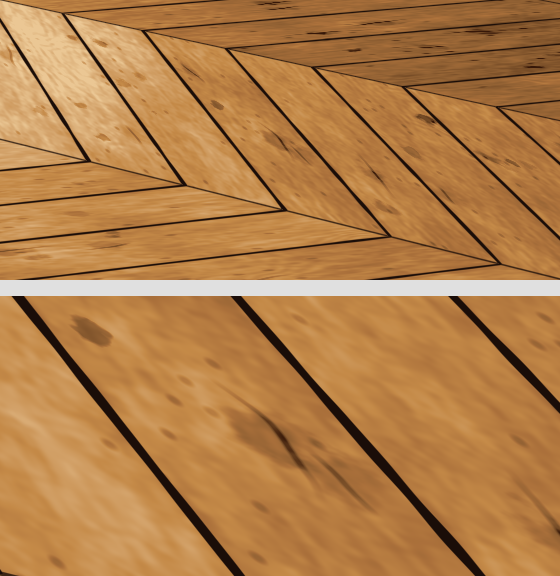
Top: the whole. Bottom: its middle third, enlarged.
A Shadertoy shader for this texture:

```glsl
// Worn oak chevron floor seen at a slant: three bands of planks in perspective.
// A projective map turns the canvas into floor coordinates (plank number, band);
// each plank then gets its own tone, grain, knots, pores and cracks.

const float HORIZON = 2.818;       // height of the vanishing line above the top
const float HORIZON_TILT = 0.0257;
const float PLANK_SCALE = 7.55;    // planks along a band
const float BAND_SCALE = 6.655;    // bands across the floor
const float CHEVRON_SHEAR = 6.4;   // planks shifted per mirrored band
const vec2 PLANK_SIZE = vec2(0.7, 4.5); // width and length on the floor
const float GAP = 0.025;           // half width of the gaps between planks
const float BAND_GAP = 0.0042;     // half width of the joints between bands
const vec3 GAP_COLOR = vec3(0.10, 0.05, 0.03);
const vec3 WOOD[7] = vec3[7](
    vec3(0.21, 0.09, 0.03), vec3(0.44, 0.28, 0.14), vec3(0.57, 0.38, 0.20),
    vec3(0.67, 0.44, 0.23), vec3(0.77, 0.54, 0.28), vec3(0.83, 0.64, 0.42),
    vec3(0.92, 0.78, 0.58));

float hash(vec2 p) {
    vec3 q = fract(vec3(p.xyx) * vec3(0.1031, 0.1030, 0.0973));
    q += dot(q, q.yzx + 33.33);
    return fract((q.x + q.y) * q.z);
}

vec2 hash2(vec2 p) {
    return vec2(hash(p), hash(p + vec2(37.2, 91.7)));
}

float noise(vec2 p) {
    vec2 i = floor(p), f = fract(p);
    f = f * f * (3.0 - 2.0 * f);
    return mix(mix(hash(i), hash(i + vec2(1, 0)), f.x),
               mix(hash(i + vec2(0, 1)), hash(i + vec2(1, 1)), f.x), f.y);
}

float fbm(vec2 p) {
    float sum = 0.0, amp = 0.5;
    for (int i = 0; i < 4; i++) {
        sum += amp * noise(p);
        p = p * 2.03 + 17.1;
        amp *= 0.5;
    }
    return sum;
}

// Tone 0 is the darkest wood, tone 6 the brightest sheen
vec3 woodRamp(float tone) {
    vec3 color = WOOD[0];
    for (int i = 1; i < 7; i++)
        color = mix(color, WOOD[i], clamp(tone - float(i - 1), 0.0, 1.0));
    return color;
}

// Coverage of the gap at whole numbers of a coordinate
float gapMask(float coord, float halfWidth) {
    float dist = 0.5 - abs(fract(coord) - 0.5);
    float soft = length(vec2(dFdx(coord), dFdy(coord))) * 0.8;
    return 1.0 - smoothstep(halfWidth - soft, halfWidth + soft, dist);
}

// Tone lost to scattered knots and to thin cracks along the grain
float defects(vec2 local, vec2 id, vec2 grain) {
    float loss = 0.0;
    float ragged = fbm(grain * vec2(9.0, 5.0)) - 0.47;
    for (int i = 0; i < 4; i++) {
        vec2 seed = id + float(i) * vec2(13.7, 5.3);
        vec2 d = (local - mix(vec2(0.12), vec2(0.88), hash2(seed))) * PLANK_SIZE;
        vec2 rnd = hash2(seed + 71.0);
        float size = mix(0.04, 0.15, rnd.x * rnd.x);
        float r = length(d * vec2(1.0, 0.5)) + ragged * 0.22;
        loss += (0.6 + 1.5 * rnd.y) * (1.0 - smoothstep(0.2 * size, size, r));
        float bend = d.x + 0.10 * (noise(vec2(grain.y * 2.5, rnd.x * 40.0)) - 0.5);
        float reach = 1.0 - smoothstep(0.1, 0.2 + 0.6 * rnd.y, abs(d.y));
        float crack = 1.0 - smoothstep(0.004, 0.018, abs(bend));
        loss += 1.7 * crack * reach * step(0.62, rnd.x);
    }
    return loss;
}

// Small dark pores, one chance per cell
float pores(vec2 grain) {
    vec2 p = grain * vec2(9.0, 4.0), cell = floor(p);
    vec2 d = fract(p) - mix(vec2(0.25), vec2(0.75), hash2(cell));
    float dot0 = 1.0 - smoothstep(0.05, 0.22, length(d * vec2(1.0, 0.8)));
    return dot0 * step(0.88, hash(cell + 9.4));
}

void mainImage(out vec4 fragColor, in vec2 fragCoord) {
    // Canvas to floor, with y running down from the top edge
    vec2 p = fragCoord / iResolution.y;
    p.y = 1.0 - p.y;
    float depth = p.y + HORIZON - HORIZON_TILT * p.x;
    float row = PLANK_SCALE * (1.589 * p.x - p.y + 0.0706) / depth;
    float band = BAND_SCALE * (p.y + 0.001 - 0.216 * p.x) / depth;

    // Every other band is sheared to make the chevron
    float column = floor(band), along = band - column;
    float mirrored = mod(column, 2.0);
    float plank = row + CHEVRON_SHEAR * (floor(column * 0.5) + mirrored * along);
    vec2 id = vec2(floor(plank), column) + 40.0;
    vec2 local = vec2(fract(plank), along);
    vec2 grain = local * PLANK_SIZE + hash2(id) * 50.0;

    // Light over the floor and tone of each plank
    float tone = column < -0.5 ? 2.75 : (column < 0.5 ? 3.95 : 3.75);
    tone += 1.5 * exp(-3.5 * dot(p - vec2(0.0, 0.2), p - vec2(0.0, 0.2)));
    tone -= 0.85 * smoothstep(0.9, 2.0, p.x);
    tone += 0.8 * (hash(id + 3.1) - 0.5);

    // Grain: broad stains, wavy rings and fine fibres
    float stain = fbm(grain * vec2(3.0, 1.3));
    float rings = sin(grain.x * 40.0 + fbm(grain * vec2(1.6, 0.7)) * 55.0);
    float fibre = noise(grain * vec2(30.0, 4.0) + stain * 3.0);
    float speckle = noise(grain * vec2(34.0, 16.0));
    tone += 1.9 * (stain - 0.47) + 0.22 * rings * smoothstep(0.35, 0.6, stain);
    tone += 0.75 * (fibre - 0.5) + 0.5 * (speckle - 0.5);
    tone -= defects(local, id, grain) + 1.3 * pores(grain);

    // Grime beside the gaps, then the gaps with worn, uneven width
    float edge = 0.5 - abs(local.x - 0.5);
    tone -= 0.7 * exp(-edge * 28.0);
    float wear = 0.75 + 0.5 * noise(vec2(band * 14.0, floor(plank + 0.5) * 7.3));
    float gap = max(gapMask(plank, GAP * wear), 0.8 * gapMask(band, BAND_GAP));
    fragColor = vec4(mix(woodRamp(tone), GAP_COLOR, gap), 1.0);
}
```
